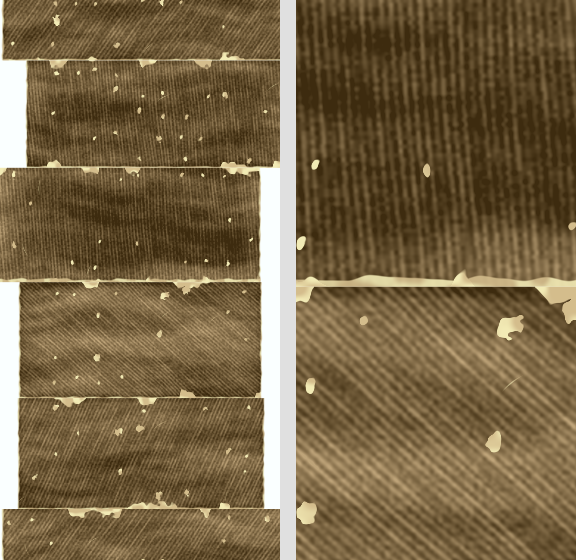
Left, the full canvas; right, a detail of the centre.
This texture is drawn by a WebGL 1 fragment shader. Its source:

```glsl
precision highp float;
// Five staggered worn planks with saw-cut hatching, chipped cream edges and a pale wall behind.
uniform vec2 u_resolution;

const vec3 WALL = vec3(0.98, 1.0, 1.0);
const vec3 WOOD_DARK = vec3(0.24, 0.17, 0.06);
const vec3 WOOD_LIGHT = vec3(0.68, 0.58, 0.42);
const vec3 CREAM = vec3(0.83, 0.74, 0.55);
const vec3 PALE = vec3(0.95, 0.92, 0.71);
const float PERIOD = 2.0;        // height of the repeat, in canvas widths
const float SEAM = 0.0045;       // cream line under each plank
const float RIM = 0.007;         // cream line at the plank ends
const float CHIP_DEPTH = 0.024;
const float FLECK_CELLS = 13.0;
const float SCRATCH_CELLS = 4.5;
const float HATCH_DEPTH = 0.17;
const float BAND_DEPTH = 0.75;

float hash(vec2 p) {
  p = fract(p * vec2(0.1031, 0.1130));
  p += dot(p, p.yx + 33.33);
  return fract((p.x + p.y) * p.x * 57.31);
}

float noise(vec2 p) {
  vec2 c = floor(p), f = fract(p);
  f = f * f * (3.0 - 2.0 * f);
  return mix(mix(hash(c), hash(c + vec2(1, 0)), f.x),
             mix(hash(c + vec2(0, 1)), hash(c + vec2(1, 1)), f.x), f.y);
}

// Left, right, top and height of a plank, y running down.
vec4 plankSpan(float row) {
  if (row < 0.5) return vec4(0.008, 1.02, 1.818, 0.398);
  if (row < 1.5) return vec4(0.094, 1.02, 0.216, 0.383);
  if (row < 2.5) return vec4(-0.02, 0.930, 0.599, 0.409);
  if (row < 3.5) return vec4(0.068, 0.934, 1.008, 0.414);
  return vec4(0.065, 0.943, 1.422, 0.396);
}

// Hatch slope, hatch lines per width, tone, worn light near the long edges.
vec4 plankStyle(float row) {
  if (row < 0.5) return vec4(0.70, 66.0, 0.46, 0.05);
  if (row < 1.5) return vec4(-0.10, 88.0, 0.29, 0.20);
  if (row < 2.5) return vec4(-0.08, 86.0, 0.26, 0.28);
  if (row < 3.5) return vec4(-1.10, 64.0, 0.58, -0.12);
  return vec4(0.45, 78.0, 0.45, 0.0);
}

// One irregular, randomly turned spot per cell; stretch makes it a scratch.
float spots(vec2 p, float density, float radius, float stretch, float blur) {
  vec2 cell = floor(p);
  if (hash(cell + 3.7) > density) return 0.0;
  vec2 center = 0.32 + 0.36 * vec2(hash(cell + 11.3), hash(cell + 27.1));
  float turn = 1.1 + 1.6 * hash(cell + 41.9);
  vec2 d = fract(p) - center;
  d = mat2(cos(turn), -sin(turn), sin(turn), cos(turn)) * d;
  float size = radius * mix(0.35, 1.0, pow(hash(cell + 59.3), 3.0));
  d.y += 0.15 * d.x * sin(d.x * 9.0);
  float edge = length(d * vec2(1.0 / stretch, 1.0)) - size * (0.5 + noise(p * 11.0));
  return 1.0 - smoothstep(-blur, blur, edge);
}

vec3 woodColor(vec2 p, vec2 id, vec4 style, float edge) {
  // Wavy dark grain bands and broad mottling.
  float wave = p.y + 0.02 * sin(p.x * 6.0 + id.x) + 0.01 * sin(p.x * 15.0 + id.y);
  float band = 0.6 * noise(vec2(p.x * 2.5, wave * 13.0) + id)
             + 0.4 * noise(vec2(p.x * 7.0, wave * 38.0) + id);
  float tone = style.z + BAND_DEPTH * (band - 0.5);
  tone += style.w * (1.0 - smoothstep(0.0, 0.11, edge));
  // Saw-cut hatching, broken along its length.
  float across = (p.x + style.x * p.y) * style.y;
  float cut = sin(6.2832 * across + 5.0 * noise(p * vec2(9.0, 5.0) + id));
  float streak = noise(vec2(across * 1.3, p.y * 17.0) + id);
  tone += HATCH_DEPTH * cut * (0.35 + streak) + 0.24 * (streak - 0.5);
  // Fine grit and a dirty line beside the edge.
  tone += 0.30 * (noise(p * 190.0 + id) - 0.5);
  tone -= 0.16 * (1.0 - smoothstep(0.004, 0.022, edge));
  return mix(WOOD_DARK, WOOD_LIGHT, clamp(tone, 0.0, 1.15));
}

void main() {
  float px = 1.0 / u_resolution.x;
  vec2 uv = gl_FragCoord.xy / u_resolution;
  vec2 q = vec2(uv.x, PERIOD * (1.0 - uv.y));
  vec3 color = WALL;
  for (int i = 0; i < 5; i++) {
    float row = float(i);
    vec4 span = plankSpan(row), style = plankStyle(row);
    vec2 id = vec2(17.0, 29.0) * (row + 1.0);
    vec2 p = vec2(q.x, mod(q.y - span.z + 0.1, PERIOD) - 0.1);

    // Distances inside the plank, with slightly ragged ends.
    float side = min(p.x - span.x, span.y - p.x) + 0.004 * (noise(p * 55.0 + id) - 0.5);
    float below = span.w - p.y;
    float edge = min(p.y, below);
    float cover = smoothstep(-px, px, side) * smoothstep(-0.5 * px, 0.5 * px, edge);
    if (cover <= 0.0) continue;
    vec3 plank = woodColor(p, id, style, min(edge, side));

    // Scattered flecks and thin scratches.
    float wear = spots(p * FLECK_CELLS + id, 0.30, 0.16, 1.5, FLECK_CELLS * px * 0.6);
    wear = max(wear, 0.6 * spots(p * SCRATCH_CELLS + id, 0.35, 0.009, 14.0, SCRATCH_CELLS * px * 0.5));
    // Chips bitten out of the long edges, rims on the ends.
    float flank = p.y < below ? 0.0 : 50.0;
    float chip = CHIP_DEPTH * smoothstep(0.72, 0.86, noise(vec2(p.x * 15.0 + flank, 4.0) + id));
    chip *= 0.4 + noise(p * 65.0 + id);
    wear = max(wear, step(0.001, chip) * (1.0 - smoothstep(-px, px, edge - chip)));
    float rim = RIM * noise(vec2(p.x * 8.0, p.y * 34.0) + id);
    wear = max(wear, 0.85 * (1.0 - smoothstep(-px, px, side - rim)));
    // The seam below, thickest under the middle plank.
    float seam = SEAM * (row == 2.0 ? 2.4 : 1.0) * (0.6 + 0.8 * noise(vec2(p.x * 38.0, 2.0) + id));
    wear = max(wear, 0.9 * (1.0 - smoothstep(-px, px, below - seam)));

    vec3 paint = mix(CREAM, PALE, smoothstep(0.3, 0.7, noise(p * 48.0 + id)));
    color = mix(color, mix(plank, paint, wear), cover);
  }
  gl_FragColor = vec4(color, 1.0);
}
```
